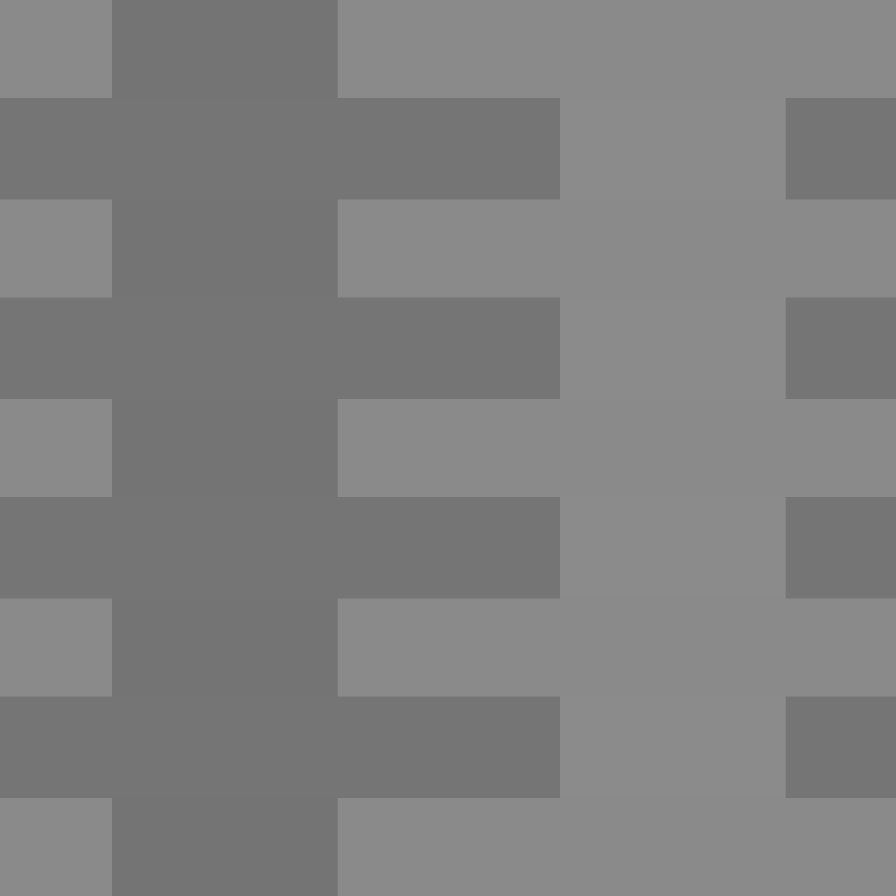
Write a three.js fragment shader that draws this pattern.

```glsl
// Two greys in alternating horizontal bands: five light and four dark.
// A dark column cuts through the light bands and a light column through
// the dark ones, each drawn as an interval mask with softened edges.
varying vec2 vUv;

const float ROW_PERIOD = 114.0 / 512.0;
const float LIGHT_BAND = 56.0 / 512.0;
const vec2 DARK_COLUMN = vec2(64.0, 193.0) / 512.0;
const vec2 LIGHT_COLUMN = vec2(320.0, 449.0) / 512.0;

const vec3 LIGHT_GREY = vec3(0.541);
const vec3 DARK_GREY = vec3(0.459);
const float COLUMN_SHIFT = 0.004;

// Coverage of the interval span.x..span.y, softened over one sample width.
float intervalMask(float x, vec2 span, float blur) {
  float halfWidth = 0.5 * (span.y - span.x);
  float inside = halfWidth - abs(x - 0.5 * (span.x + span.y));
  return clamp(inside / blur + 0.5, 0.0, 1.0);
}

// Repeating bands: 1 in the first part of each period, 0 in the rest.
float bandMask(float y, float period, float width, float blur) {
  float center = 0.5 * width;
  float local = mod(y - center + 0.5 * period, period) - 0.5 * period;
  return intervalMask(local, vec2(-center, center), blur);
}

void main() {
  vec2 blur = max(fwidth(vUv), vec2(1e-5));

  float lightBand = bandMask(vUv.y, ROW_PERIOD, LIGHT_BAND, blur.y);
  float darkColumn = intervalMask(vUv.x, DARK_COLUMN, blur.x);
  float lightColumn = intervalMask(vUv.x, LIGHT_COLUMN, blur.x);

  // Cells crossing a band of the other tone have slightly more contrast.
  vec3 lightRow = mix(LIGHT_GREY, DARK_GREY - COLUMN_SHIFT, darkColumn);
  vec3 darkRow = mix(DARK_GREY, LIGHT_GREY + COLUMN_SHIFT, lightColumn);

  gl_FragColor = vec4(mix(darkRow, lightRow, lightBand), 1.0);
}
```
